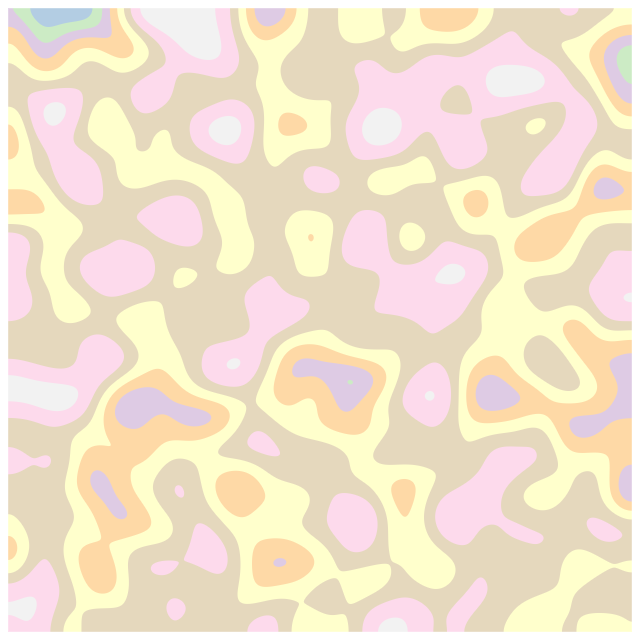
A WebGL 1 fragment shader for this texture:

```glsl
precision highp float;
// Pastel contour bands of smooth random noise, framed by a thin white margin.
uniform vec2 u_resolution;

const float MARGIN = 0.0128;    // white frame width, in canvas units
const float CELLS = 32.0;       // noise cells across the framed square
const float BLUR = 1.0;         // Gaussian sigma, in cells
const int REACH = 4;            // cells summed on each side
const float SEED = 3.7;

// Band colours, from the lowest level to the highest
const vec3 RED      = vec3(0.984, 0.706, 0.682);
const vec3 BLUE     = vec3(0.702, 0.804, 0.890);
const vec3 GREEN    = vec3(0.800, 0.922, 0.773);
const vec3 LAVENDER = vec3(0.871, 0.796, 0.894);
const vec3 ORANGE   = vec3(0.996, 0.851, 0.651);
const vec3 YELLOW   = vec3(1.000, 1.000, 0.800);
const vec3 TAN      = vec3(0.898, 0.847, 0.741);
const vec3 PINK     = vec3(0.992, 0.855, 0.925);
const vec3 GREY     = vec3(0.949, 0.949, 0.949);
const vec3 WHITE    = vec3(1.0);

// Levels between bands, in standard deviations of the noise
const float TO_BLUE = -4.1;
const float TO_GREEN = -3.55;
const float TO_LAVENDER = -2.95;
const float TO_ORANGE = -2.22;
const float TO_YELLOW = -1.29;
const float TO_TAN = -0.31;
const float TO_PINK = 0.68;
const float TO_GREY = 1.93;

float hash(vec2 p) {
  return fract(sin(dot(p, vec2(127.1, 311.7)) + SEED) * 43758.5453);
}

// Reflects a cell centre back into the framed square
vec2 mirrorCell(vec2 c) {
  return CELLS - abs(CELLS - abs(c));
}

// Gaussian-blurred white noise: gradient per cell in xy, value in z
vec3 blurredNoise(vec2 p) {
  vec3 sum = vec3(0.0);
  vec2 base = floor(p) + 0.5;
  for (int j = -REACH; j <= REACH; j++) {
    for (int i = -REACH; i <= REACH; i++) {
      vec2 cell = base + vec2(float(i), float(j));
      vec2 d = p - cell;
      float weight = exp(-0.5 * dot(d, d) / (BLUR * BLUR));
      float value = (hash(mirrorCell(cell)) - 0.5) * weight;
      sum += value * vec3(-d / (BLUR * BLUR), 1.0);
    }
  }
  return sum / (BLUR * sqrt(3.14159 / 12.0));
}

// Coverage of the area above a level, smoothed over about one pixel
float above(float level, float value, float width) {
  return clamp((value - level) / width + 0.5, 0.0, 1.0);
}

vec3 bandColor(float v, float w) {
  vec3 color = mix(RED, BLUE, above(TO_BLUE, v, w));
  color = mix(color, GREEN, above(TO_GREEN, v, w));
  color = mix(color, LAVENDER, above(TO_LAVENDER, v, w));
  color = mix(color, ORANGE, above(TO_ORANGE, v, w));
  color = mix(color, YELLOW, above(TO_YELLOW, v, w));
  color = mix(color, TAN, above(TO_TAN, v, w));
  color = mix(color, PINK, above(TO_PINK, v, w));
  return mix(color, GREY, above(TO_GREY, v, w));
}

void main() {
  vec2 uv = gl_FragCoord.xy / u_resolution;
  float pixel = 1.0 / min(u_resolution.x, u_resolution.y);

  // Contour bands inside the frame
  float scale = CELLS / (1.0 - 2.0 * MARGIN);
  vec3 noise = blurredNoise((uv - MARGIN) * scale);
  float width = max(length(noise.xy) * scale * pixel, 1e-4);
  vec3 color = bandColor(noise.z, width);

  // White margin
  vec2 edge = min(uv, 1.0 - uv);
  float inside = above(MARGIN, min(edge.x, edge.y), pixel);
  gl_FragColor = vec4(mix(WHITE, color, inside), 1.0);
}
```
